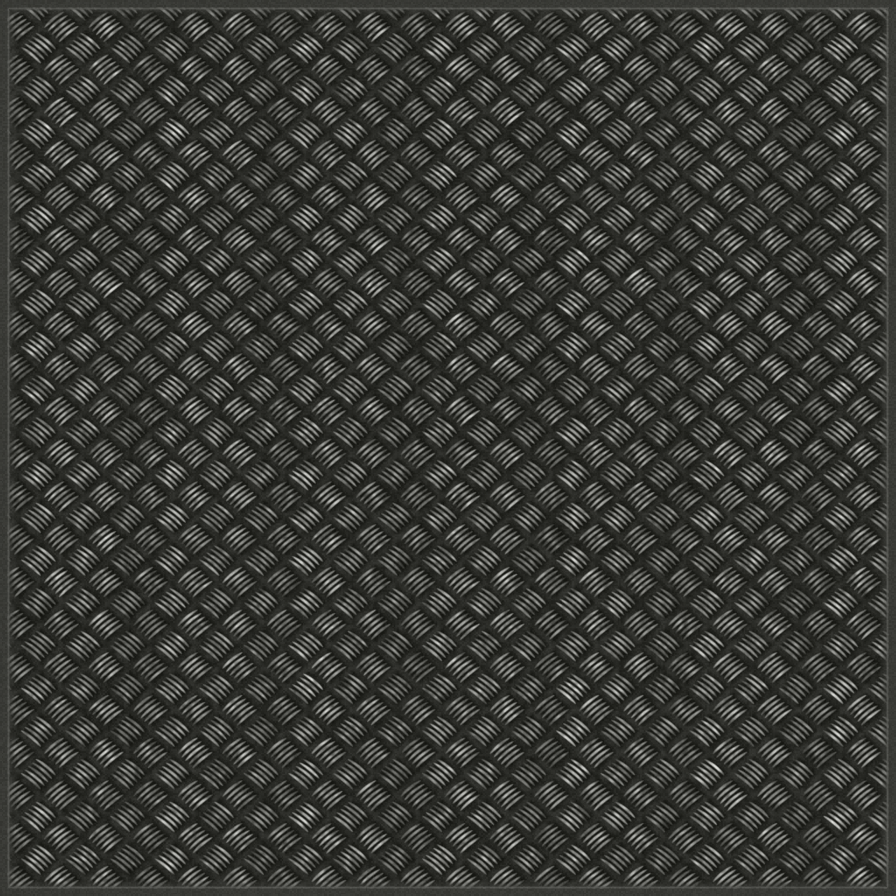
A Shadertoy shader for this texture:

```glsl
float hash(vec2 p) {
    return fract(sin(dot(p, vec2(127.1, 311.7))) * 43758.5453);
}

float noise(vec2 p) {
    vec2 i = floor(p), f = fract(p);
    f = f * f * (3.0 - 2.0 * f);
    return mix(mix(hash(i), hash(i + vec2(1, 0)), f.x),
               mix(hash(i + vec2(0, 1)), hash(i + vec2(1, 1)), f.x), f.y);
}

float boxDistance(vec2 p, float halfSize) {
    vec2 d = abs(p) - halfSize;
    return length(max(d, 0.0)) + min(max(d.x, d.y), 0.0);
}

// Tread plate: a diagonal checkerboard of cells, each with five raised bars
float treadPlate(vec2 p, float pixel) {
    vec2 q = (p - vec2(0.491, 0.613)) * vec2(20.1, 20.98);
    vec2 grid = vec2(q.x + q.y, q.x - q.y);
    vec2 cell = round(grid);
    vec2 f = grid - cell;
    float odd = mod(cell.x + cell.y, 2.0);
    float column = 0.5 * (cell.x + cell.y);

    // Bars alternate in direction, lean flat and arch slightly
    float along = mix(f.y, f.x, odd);
    float across = mix(f.x, -f.y, odd);
    across += (odd * 2.0 - 1.0) * 0.08 * along + 0.2 * along * along - 0.015;

    // Plate, with a pressed shadow to the right of each tread
    float level = 0.165 + 0.07 * (noise(p * 150.0) - 0.5);
    float shadow = boxDistance(f - vec2(0.06, 0.05), 0.36);
    level = mix(level, 0.085, 0.9 * smoothstep(0.12, -0.06, shadow));

    // Tapered bars with a rounded profile
    float bar = clamp(round(across / 0.165), -2.0, 2.0);
    float offset = across - bar * 0.165;
    float taper = sqrt(max(1.0 - pow(along / 0.43, 2.0), 0.0));
    float soft = max(29.0 * pixel * 0.6, 0.035);
    float ridge = smoothstep(soft, -soft, abs(offset) - 0.045 * taper);
    ridge *= smoothstep(0.0, 0.6, taper);

    // Wear repeats every third column and differs a little per bar
    float wear = 0.86 + 0.1 * cos(2.0944 * (column - mix(0.25, 1.0, odd)));
    wear *= 0.86 + 0.28 * hash(cell + 3.7 * bar);
    wear *= 0.65 + 0.7 * noise(p * 170.0 + 9.0);
    float sheen = 0.55 + 0.45 * taper * taper;
    return mix(level, 0.62 * wear * sheen, ridge);
}

void mainImage(out vec4 fragColor, in vec2 fragCoord) {
    vec2 p = fragCoord / iResolution.xy;
    float pixel = 1.0 / min(iResolution.x, iResolution.y);
    vec2 toEdge = min(p, 1.0 - p);
    float edge = min(toEdge.x, toEdge.y);

    // Plate with a pale worn rim
    float level = treadPlate(p, pixel);
    level = mix(level, 0.25, 0.6 * smoothstep(0.019, 0.009, edge));

    // Flat frame and its bevelled lip
    float frame = smoothstep(pixel, -pixel, edge - 0.0085);
    level = mix(level, 0.225, frame);
    float lip = smoothstep(pixel, -pixel, abs(edge - 0.0095) - 0.001);
    level = mix(level, 0.36, 0.75 * lip);

    // Fine grain and faint broad stains
    level += 0.04 * (hash(floor(p * 512.0)) - 0.5);
    level *= 0.98 + 0.04 * noise(p * 7.0);

    vec3 metalTint = vec3(0.0, 0.003, -0.014);
    fragColor = vec4(level + metalTint, 1.0);
}
```
